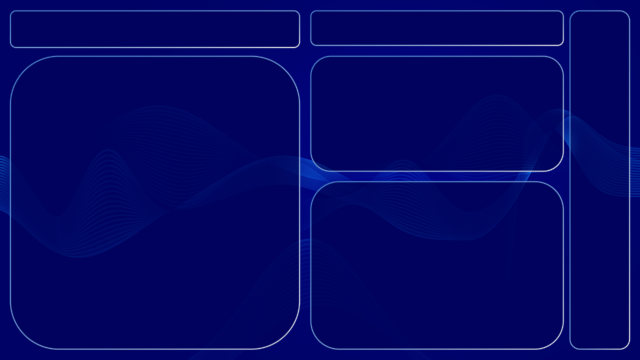
This background is drawn by a Shadertoy shader. Its source:

```glsl
#define BASE_COLOR vec3(0.0, 0.008, 0.365)
#define GAP_COLOR vec3(0.005, 0.015, 0.53)
#define WAVE_COLOR vec3(0.02, 0.36, 0.44)
#define GLINT_COLOR vec3(0.10, 0.62, 0.60)
#define STROKE_COOL vec3(0.31, 0.54, 0.81)
#define STROKE_WARM vec3(0.94, 0.94, 0.92)
#define STROKE_HALF 0.0014
#define STROKE_SOFT 0.0028
#define THREAD_HALF 0.0006
#define PANEL_DIM 0.42

// Lengths are in canvas heights
float bell(float x, float center, float width) {
    float d = (x - center) / width;
    return exp(-d * d);
}

float spot(vec2 p, vec2 center, vec2 size) {
    vec2 d = (p - center) / size;
    return exp(-dot(d, d));
}

float roundedBox(vec2 p, vec2 halfSize, float radius) {
    vec2 q = abs(p) - halfSize + radius;
    return length(max(q, 0.0)) + min(max(q.x, q.y), 0.0) - radius;
}

// Threads spread between two curves, with a haze along the first one
float ribbon(float y, float crest, float base, float count, float px) {
    float span = crest - base;
    float safeSpan = (span < 0.0 ? -1.0 : 1.0) * max(abs(span), 0.004);
    float t = (y - base) / safeSpan;
    float phase = t * count;
    float density = max(fwidth(phase) / px, 0.001);
    float d = abs(fract(phase) - 0.5) / density;
    float thread = 1.0 - smoothstep(THREAD_HALF, THREAD_HALF + px, d);
    thread = mix(thread, 0.4, smoothstep(0.35, 0.8, density * px));
    float inside = smoothstep(0.0, 0.004, min(y - min(crest, base), max(crest, base) - y));
    float haze = 0.06 + 0.36 * exp(-8.0 * abs(1.0 - t));
    return inside * (0.36 * thread + haze);
}

float waves(vec2 p, float px) {
    float x = p.x, y = p.y;

    // Left swell and the fan above it
    float crest = 0.40 + 0.17 * bell(x, 0.0, 0.1) + 0.19 * bell(x, 0.30, 0.1)
                - 0.04 * bell(x, 0.165, 0.05) + 0.085 * bell(x, 0.78, 0.2);
    float base = 0.40 + 0.05 * bell(x, 0.0, 0.1) - 0.12 * bell(x, 0.22, 0.2)
               + 0.17 * bell(x, 0.79, 0.26);
    float light = 0.55 * ribbon(y, base, crest, 20.0, px) * (1.0 - smoothstep(0.85, 1.08, x));

    crest = 0.48 + 0.23 * bell(x, 0.44, 0.28);
    base = 0.56 - 0.14 * bell(x, 0.50, 0.15) - 0.10 * smoothstep(0.8, 1.0, x);
    light += 0.28 * ribbon(y, crest, base, 24.0, px)
           * smoothstep(0.2, 0.45, x) * (1.0 - smoothstep(0.85, 1.1, x));

    // Right swell, the fan above it and the steep arc at its end
    float swell = 0.45 + 0.11 * bell(x, 1.12, 0.1) - 0.04 * bell(x, 1.30, 0.08)
                + 0.19 * bell(x, 1.53, 0.09);
    base = 0.33 + 0.10 * bell(x, 0.98, 0.12) + 0.26 * smoothstep(1.3, 1.62, x)
         + 0.10 * bell(x, 1.57, 0.1);
    light += 0.55 * ribbon(y, base, swell, 20.0, px) * smoothstep(0.8, 0.98, x);

    crest = 0.50 + 0.24 * bell(x, 1.38, 0.17);
    base = 0.52 - 0.03 * bell(x, 1.33, 0.1) + 0.04 * bell(x, 1.12, 0.1);
    light += 0.24 * ribbon(y, crest, base, 22.0, px)
           * smoothstep(0.85, 1.1, x) * (1.0 - smoothstep(1.45, 1.65, x));

    crest = 0.15 + 0.40 * smoothstep(1.40, 1.47, x) + 0.15 * bell(x, 1.55, 0.13);
    light += 0.3 * ribbon(y, crest, swell, 14.0, px) * smoothstep(1.39, 1.44, x);

    // Faint lower hill
    crest = -0.05 + 0.39 * bell(x, 0.86, 0.24);
    base = -0.15 + 0.30 * bell(x, 0.90, 0.3);
    return light + 0.18 * ribbon(y, crest, base, 16.0, px);
}

void mainImage(out vec4 fragColor, in vec2 fragCoord) {
    float px = 1.0 / iResolution.y;
    vec2 p = fragCoord * px;

    // Panels: center and half size, then corner radius
    vec4 panels[6] = vec4[6](
        vec4(0.4306, 0.9190, 0.4016, 0.0509), vec4(1.2141, 0.9219, 0.3507, 0.0480),
        vec4(1.6661, 0.5000, 0.0828, 0.4699), vec4(0.4306, 0.4369, 0.4016, 0.4068),
        vec4(1.2141, 0.6840, 0.3507, 0.1597), vec4(1.2141, 0.2627, 0.3507, 0.2326));
    float radii[6] = float[6](0.016, 0.016, 0.028, 0.134, 0.0556, 0.0787);

    float panelMask = 0.0, strokeMask = 0.0;
    vec3 strokeColor = STROKE_COOL;
    for (int i = 0; i < 6; i++) {
        vec2 local = p - panels[i].xy;
        float d = roundedBox(local, panels[i].zw, radii[i]);
        float stroke = 1.0 - smoothstep(-STROKE_SOFT, STROKE_SOFT, abs(d) - STROKE_HALF);
        vec2 q = local / panels[i].zw;
        float warmth = clamp(0.5 + 0.25 * (q.x - q.y), 0.0, 1.0);
        strokeColor = mix(strokeColor, mix(STROKE_COOL, STROKE_WARM, warmth * warmth), step(0.001, stroke));
        strokeMask = max(strokeMask, stroke);
        panelMask = max(panelMask, 1.0 - smoothstep(-px, px, d));
    }

    // Backdrop, brighter in the gaps around the middle
    float gapLight = 0.2 + 0.8 * spot(p, vec2(1.12, 0.55), vec2(0.45, 0.4));
    vec3 color = mix(BASE_COLOR, GAP_COLOR, gapLight * (1.0 - panelMask));

    // Glints where the ribbons fold
    float glint = spot(p, vec2(1.58, 0.60), vec2(0.025, 0.04))
                + spot(p, vec2(1.475, 0.51), vec2(0.025, 0.035))
                + 0.7 * spot(p, vec2(1.57, 0.70), vec2(0.05, 0.02))
                + 0.7 * spot(p, vec2(0.0, 0.56), vec2(0.03, 0.06))
                + 0.8 * spot(p, vec2(0.88, 0.52), vec2(0.07, 0.06))
                + 0.5 * spot(p, vec2(0.845, 0.34), vec2(0.03, 0.04));
    float light = waves(p, px) * mix(1.0, PANEL_DIM, panelMask);
    color += light * (WAVE_COLOR + 1.6 * glint * GLINT_COLOR);

    color = mix(color, strokeColor, strokeMask);
    fragColor = vec4(clamp(color, 0.0, 1.0), 1.0);
}
```
